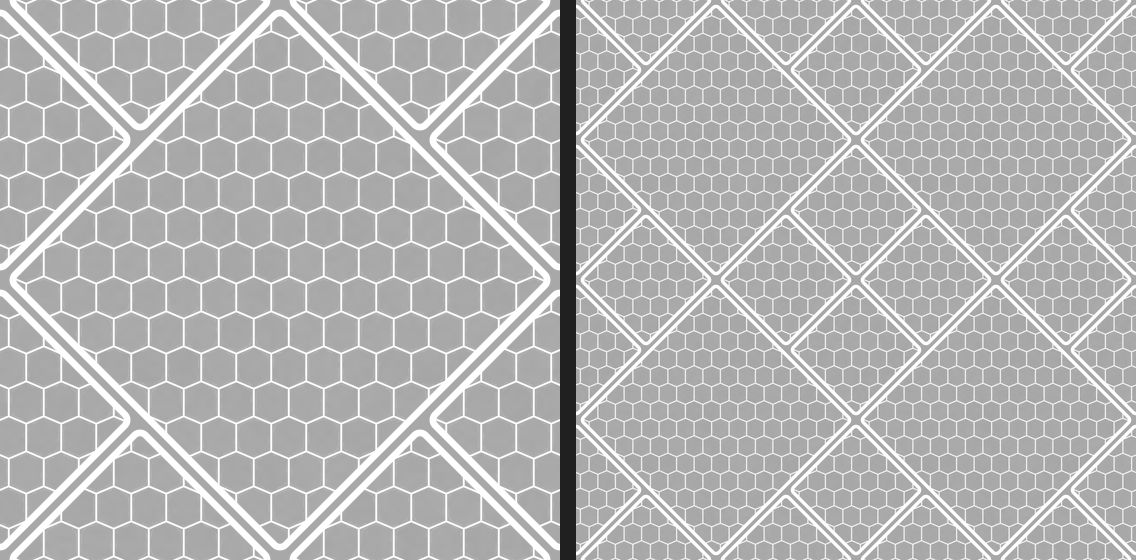
Left: one tile. Right: repeated 2 by 2.
Reproduce this pattern procedurally as a WebGL 1 fragment shader.

```glsl
precision highp float;

uniform vec2 u_resolution;

// Honeycomb, in cells
const float CELLS = 16.0;
const float HEX_TOP = 0.606;
const float HEX_SLOPE = 0.424;
const float JOINT_HALF = 0.027;

// Diamond frames, in canvas widths
const float GAP_HALF = 0.0062;
const float BAND_WIDTH = 0.0120;
const float CORNER_RADIUS = 0.020;

// Wear along the hexagon rims, in cells
const float WEAR_INSET = 0.072;
const float WEAR_HALF = 0.014;
const float WEAR_STRENGTH = 0.6;
const float CORNER_BLEND = 0.13;
const float TILE_VARIATION = 0.010;
const float MOTTLE = 0.014;

const vec3 GROUND = vec3(0.66);
const vec3 WORN = vec3(0.74);
const vec3 LINE = vec3(1.0);

float hash(vec2 p) {
  vec3 q = fract(vec3(p.xyx) * 0.1031);
  q += dot(q, q.yzx + 33.33);
  return fract((q.x + q.y) * q.z);
}

// Value noise wrapping over a whole number of lattice cells
float wrapNoise(vec2 uv, float period) {
  vec2 p = uv * period;
  vec2 i = floor(p);
  vec2 f = fract(p);
  f = f * f * (3.0 - 2.0 * f);
  vec2 a = mod(i, period);
  vec2 b = mod(i + 1.0, period);
  return mix(mix(hash(a), hash(vec2(b.x, a.y)), f.x),
             mix(hash(vec2(a.x, b.y)), hash(b), f.x), f.y);
}

float smoothMin(float a, float b, float k) {
  float h = max(k - abs(a - b), 0.0) / k;
  return min(a, b) - h * h * k * 0.25;
}

// Distances inward from the upright and sloped sides of a hexagon
vec2 hexSides(vec2 p) {
  p = abs(p);
  float sloped = (HEX_TOP - p.y - HEX_SLOPE * p.x) / sqrt(1.0 + HEX_SLOPE * HEX_SLOPE);
  return vec2(0.5 - p.x, sloped);
}

float roundedSquare(vec2 p, float halfSide) {
  vec2 e = abs(p) - (halfSide - CORNER_RADIUS);
  return length(max(e, 0.0)) + min(max(e.x, e.y), 0.0) - CORNER_RADIUS;
}

// One large diamond, with quarter-size diamonds filling the corners
float diamondFrame(vec2 uv) {
  vec2 d = vec2(uv.x + uv.y, uv.x - uv.y);
  vec2 local = d - vec2(1.0, 0.0);
  float halfDiagonal = 0.5;
  if (max(abs(local.x), abs(local.y)) > 0.5) {
    local = fract(d * 2.0) * 0.5 - 0.25;
    halfDiagonal = 0.25;
  }
  return roundedSquare(local * sqrt(0.5), halfDiagonal * sqrt(0.5) - GAP_HALF);
}

vec3 honeycomb(vec2 uv, float aa) {
  vec2 p = uv * CELLS;
  vec2 sides = vec2(-1.0);
  vec2 local = vec2(0.0);
  vec2 id = vec2(0.0);

  // Keep the row whose hexagon contains the point
  for (int k = -1; k <= 1; k++) {
    float row = floor(p.y) + float(k);
    float shift = 0.25 + 0.5 * mod(row, 2.0);
    float column = floor(p.x - shift);
    vec2 q = vec2(p.x - shift - column - 0.5, p.y - row - 0.5);
    vec2 s = hexSides(q);
    if (min(s.x, s.y) > min(sides.x, sides.y)) {
      sides = s;
      local = q;
      id = mod(vec2(column, row), CELLS);
    }
  }

  // Slight tone, tilt and mottling per tile
  vec2 tilt = vec2(hash(id + 17.0), hash(id + 43.0)) - 0.5;
  float tone = (hash(id) - 0.5) * TILE_VARIATION + dot(tilt, local) * TILE_VARIATION;
  tone += (wrapNoise(uv, 80.0) - 0.5) * MOTTLE;
  vec3 color = GROUND + tone;

  // Broken, rounded rim of wear
  float rim = abs(smoothMin(sides.x, sides.y, CORNER_BLEND) - WEAR_INSET);
  float patches = smoothstep(0.25, 0.7, wrapNoise(uv, 112.0));
  float specks = smoothstep(0.25, 0.75, wrapNoise(uv, 448.0));
  float wear = (1.0 - smoothstep(0.0, WEAR_HALF + aa, rim)) * patches * (0.4 + 0.6 * specks);
  color = mix(color, WORN, wear * WEAR_STRENGTH);

  float joint = 1.0 - smoothstep(JOINT_HALF - aa, JOINT_HALF + aa, min(sides.x, sides.y));
  return mix(color, LINE, joint);
}

void main() {
  vec2 uv = gl_FragCoord.xy / u_resolution;
  float aa = 0.7 / min(u_resolution.x, u_resolution.y);

  float frame = diamondFrame(uv);
  vec3 color = honeycomb(uv, aa * CELLS);
  color = mix(color, LINE, smoothstep(-aa, aa, frame + BAND_WIDTH));
  color = mix(color, GROUND, smoothstep(-aa, aa, frame));
  gl_FragColor = vec4(color, 1.0);
}
```
